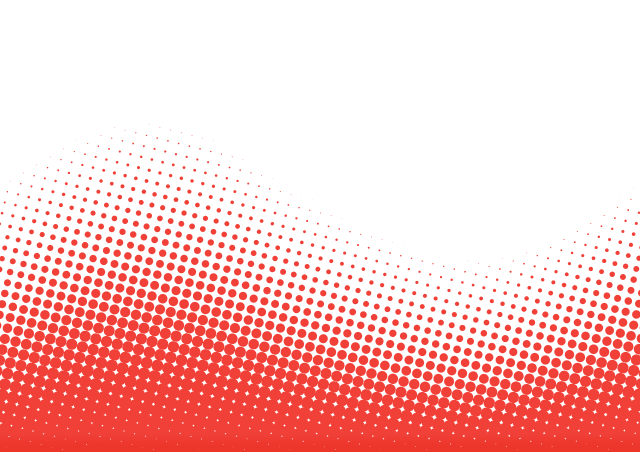
This background is drawn by a Shadertoy shader. Its source:

```glsl
// Red halftone wave: a tilted dot grid swelling from white into solid red.
#define PITCH 0.01724
#define TILT 0.2443
#define GRID_ORIGIN vec2(0.2331, 0.5113)
#define CREST_X 0.235
#define RED vec3(0.94, 0.25, 0.215)
#define DEEP_RED vec3(0.93, 0.21, 0.17)

const float TAU = 6.2831853;
const float TOUCHING = 0.5;      // radius, in cells, where dots meet
const float COVERING = 0.7072;   // radius, in cells, where gaps close

// Height of a wavy contour with a dip on its falling side
float wave(float x, float level, float swing, float dip) {
    float s = (x - 0.44) / 0.1;
    return level + swing * cos(TAU * (x - CREST_X)) - dip * exp(-s * s);
}

// Dot radius in cells at a position given in canvas widths
float dotRadius(vec2 p) {
    float rim = wave(p.x, 0.4154, 0.1094, 0.0195);
    float solid = wave(p.x + 0.01, 0.1380, 0.0520, 0.0120);
    float growth = clamp((rim - p.y) / (rim - solid), 0.0, 1.0);
    float fill = clamp((solid - p.y) / (solid - 0.004), 0.0, 1.2);
    return TOUCHING * pow(growth, 0.9)
         + (COVERING - TOUCHING) * pow(fill, 1.3);
}

void mainImage(out vec4 fragColor, in vec2 fragCoord) {
    vec2 p = fragCoord / iResolution.x;
    float pixel = 1.0 / (iResolution.x * PITCH);

    // Tilted grid axes, one cell per unit
    vec2 along = vec2(cos(TILT), -sin(TILT));
    vec2 across = vec2(-along.y, along.x);
    vec2 q = p - GRID_ORIGIN;
    vec2 grid = vec2(dot(q, along), dot(q, across)) / PITCH;
    vec2 home = floor(grid + 0.5);

    // Union of the nearby dots
    float ink = 0.0;
    for (int j = -1; j <= 1; j++) {
        for (int i = -1; i <= 1; i++) {
            vec2 cell = home + vec2(i, j);
            vec2 center = GRID_ORIGIN + PITCH * (cell.x * along + cell.y * across);
            float radius = dotRadius(center);
            float edge = (radius - distance(grid, cell)) / pixel;
            float presence = min(1.0, 1.5 * radius / pixel);
            ink = max(ink, presence * clamp(edge + 0.5, 0.0, 1.0));
        }
    }

    // Slightly deeper tone along the lower rim
    vec3 tone = mix(DEEP_RED, RED, smoothstep(0.008, 0.03, p.y));
    fragColor = vec4(mix(vec3(1.0), tone, ink), 1.0);
}
```
